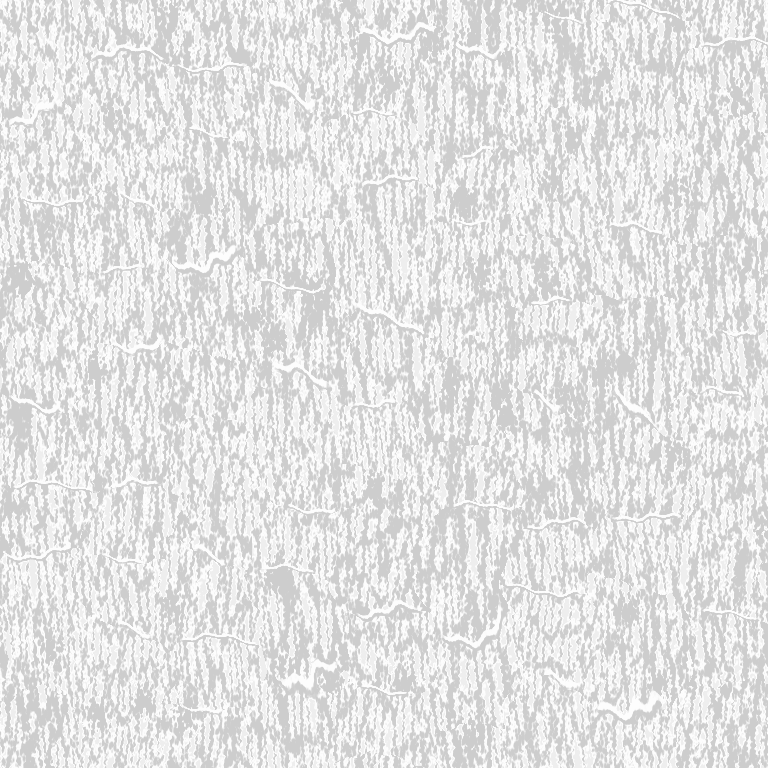
Reproduce this texture procedurally as a three.js fragment shader.

```glsl
// Pale, weathered bark: patches of fine upright fibres broken by short cross cracks.
// Stretched cellular noise draws the fibres (gray grooves with white rims), layered
// sines bend the patch borders, and a second, coarser cell layer adds long dark strips.
varying vec2 vUv;

vec2 hash2(vec2 p) {
  vec3 q = fract(vec3(p.xyx) * vec3(0.1031, 0.1030, 0.0973));
  q += dot(q, q.yzx + 33.33);
  return fract((q.xx + q.yz) * q.zy);
}

// Cellular noise: x = nearest distance, y = gap to the second nearest, z = cell random.
vec3 cells(vec2 p) {
  vec2 base = floor(p), f = fract(p);
  float near = 8.0, second = 8.0, id = 0.0;
  for (int j = -1; j <= 1; j++) {
    for (int i = -1; i <= 1; i++) {
      vec2 cell = vec2(float(i), float(j));
      vec2 seed = hash2(base + cell + 57.0);
      float d = length(cell + seed - f);
      if (d < near) {
        second = near;
        near = d;
        id = fract(seed.x * 7.3 + seed.y * 3.7);
      } else {
        second = min(second, d);
      }
    }
  }
  return vec3(near, second - near, id);
}

// Staggered patch grid with uneven heights and bent borders.
vec2 patchSpace(vec2 p) {
  float x = p.x * 9.0 + 0.12 * sin(p.y * 31.0) + 0.05 * sin(p.y * 83.0 + 1.0);
  vec2 rnd = hash2(vec2(floor(x), 11.0));
  float y = p.y * 8.0 + rnd.x * 9.0 + (rnd.y - 0.5) * 0.35 * fract(x);
  y += 0.25 * sin(p.y * 17.0 + rnd.y * 40.0);
  y += 0.07 * sin(p.x * 47.0 + p.y * 23.0) + 0.02 * sin(p.x * 190.0 + p.y * 60.0);
  return vec2(x, y);
}

// Groove depth of the fibres: low is a groove, middle its rim, high the flat wood.
float fibres(vec2 p, vec2 area, float speck) {
  vec2 rnd = hash2(floor(area) + 5.0);
  vec2 style = hash2(floor(area) + 91.0);
  vec2 g = p;
  g.x += (rnd.x - 0.5) * 0.022 * (fract(area.y) - 0.5);
  g.x += 0.0008 * sin(p.y * 420.0 + p.x * 170.0) + 0.0006 * sin(p.y * 930.0 - p.x * 310.0);
  g += rnd * 3.0;
  float fine = cells(g * vec2(98.0, mix(11.0, 22.0, style.x))).y;
  float strip = cells(g * vec2(44.0, 4.0)).y;
  float depth = fine + 0.05 + (speck - 0.45) * 0.55;
  return depth - 0.32 * smoothstep(0.3, 0.02, strip) * mix(0.25, 1.0, style.y);
}

void main() {
  vec2 p = vUv;
  vec2 area = patchSpace(p);
  float speck = cells(p * vec2(240.0, 115.0)).x;
  float depth = fibres(p, area, speck);

  // Scattered worn spots with ragged edges
  vec3 spot = cells(p * vec2(17.0, 11.0) + 20.0);
  float worn = smoothstep(0.34, 0.05, spot.x + (speck - 0.45) * 0.3);
  depth -= 0.4 * worn * step(0.72, spot.z);

  // Cross cracks on some patch borders: a thin gray line under a white rim
  float row = floor(area.y + 0.5);
  vec2 crackRnd = hash2(vec2(floor(area.x), row) + 33.0);
  float rise = (area.y - row) / 8.0 + (speck - 0.45) * 0.0015;
  float along = abs(fract(area.x) - 0.5);
  float reach = mix(0.2, 0.5, crackRnd.y);
  float shown = step(0.3, crackRnd.x) * smoothstep(reach, reach - 0.08, along);
  float rim = smoothstep(0.0035, 0.0015, abs(rise - 0.0035));
  float line = smoothstep(0.0026, 0.0008, abs(rise));
  depth = mix(depth, 0.4, rim * shown * 0.9);
  depth = mix(depth, 0.05, line * shown * mix(0.6, 1.0, crackRnd.y));

  // Groove gray, white rim, then slightly duller flat wood
  float tone = mix(0.805, 0.992, smoothstep(0.06, 0.37, depth));
  tone -= 0.06 * smoothstep(0.44, 0.64, depth);
  gl_FragColor = vec4(vec3(tone), 1.0);
}
```
